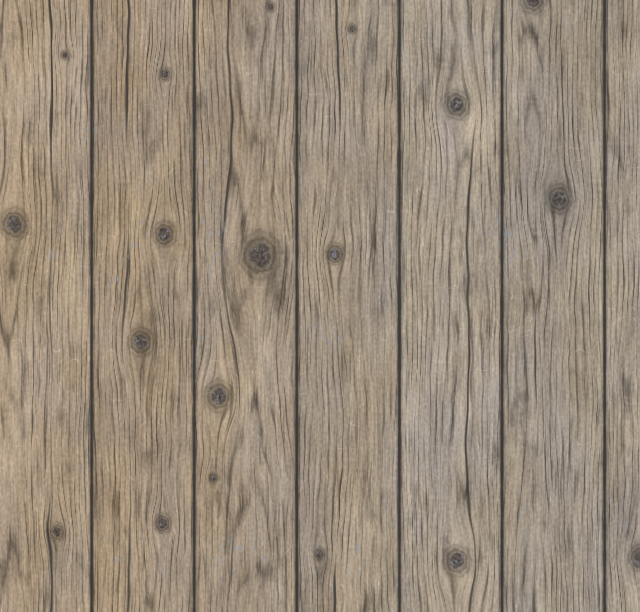
A Shadertoy shader for this texture:

```glsl
#define PITCH 0.1603
#define FIRST_SEAM 0.1432
#define GAP_HALF_WIDTH 0.0021
#define RINGS 20.0
#define RING_DEPTH 0.38
#define KNOT_ROWS 4
#define KNOT_CHANCE 0.82
#define KNOT_MAX 0.021
#define CRACK_WIDTH 0.012
#define PAINT_AMOUNT 0.55

const vec3 PALE_WOOD = vec3(0.755, 0.70, 0.615);
const vec3 DARK_WOOD = vec3(0.47, 0.42, 0.37);
const vec3 GREY_WOOD = vec3(0.635, 0.60, 0.57);
const vec3 WARM_TINT = vec3(1.03, 0.97, 0.89);
const vec3 KNOT_CORE = vec3(0.31, 0.285, 0.275);
const vec3 GAP_COLOR = vec3(0.24, 0.23, 0.22);
const vec3 OLD_PAINT = vec3(0.59, 0.62, 0.68);

vec2 hash2(vec2 p) {
    vec3 q = fract(p.xyx * vec3(0.1031, 0.1030, 0.0973));
    q += dot(q, q.yzx + 33.33);
    return fract((q.xx + q.yz) * q.zy);
}

float corner(vec2 cell, vec2 offset) {
    float angle = 6.2832 * hash2(cell).x;
    return dot(vec2(cos(angle), sin(angle)), offset);
}

// Gradient noise, roughly -1 to 1
float noise(vec2 p) {
    vec2 i = floor(p), f = p - i, e = vec2(1.0, 0.0);
    vec2 u = f * f * f * (f * (f * 6.0 - 15.0) + 10.0);
    float low = mix(corner(i, f), corner(i + e.xy, f - e.xy), u.x);
    float high = mix(corner(i + e.yx, f - e.yx), corner(i + e.xx, f - e.xx), u.x);
    return 1.4 * mix(low, high, u.y);
}

float fbm(vec2 p) {
    float sum = 0.0, amp = 0.6;
    for (int i = 0; i < 4; i++) {
        sum += amp * noise(p);
        p = p * 2.03 + 17.3;
        amp *= 0.55;
    }
    return sum;
}

// x: core, y: halo, z: rings in the halo, w: sideways push on the grain
vec4 knots(vec2 local, float id) {
    vec4 k = vec4(0.0);
    for (int i = 0; i < KNOT_ROWS; i++) {
        vec2 place = hash2(vec2(id * 7.0 + 43.0, float(i) * 13.0 + 5.0));
        vec2 kind = hash2(vec2(id * 11.0 + 71.0, float(i) * 5.0 + 29.0));
        if (kind.x > KNOT_CHANCE) continue;
        vec2 centre = vec2((place.x - 0.5) * 0.7 * PITCH,
                           (float(i) + 0.15 + 0.7 * place.y) / float(KNOT_ROWS));
        float radius = mix(0.005, KNOT_MAX, kind.y * kind.y);
        vec2 d = (local - centre) / radius;
        float r = length(d * vec2(1.0, 0.88)) + 0.25 * fbm(d * 1.3 + id * 9.0);
        float core = 1.0 - smoothstep(0.6, 1.0, r);
        float split = 1.0 - smoothstep(0.1, 0.35, r * abs(sin(2.5 * atan(d.y, d.x) + place.x)));
        float halo = 1.0 - smoothstep(0.9, 2.2, r);
        vec2 reach = d / vec2(2.4, 4.5);
        k.x = max(k.x, core * (0.75 + 0.25 * split));
        k.y = max(k.y, halo);
        k.z = max(k.z, halo * (0.5 + 0.5 * sin(r * 13.0)));
        k.w -= 0.8 * d.x * radius * exp(-dot(reach, reach));
    }
    return k;
}

void mainImage(out vec4 fragColor, in vec2 fragCoord) {
    vec2 p = fragCoord / iResolution.x;
    float px = 1.0 / iResolution.x;

    // Planks
    float s = (p.x - FIRST_SEAM) / PITCH + 1.0;
    float id = floor(s), across = s - id;
    vec2 seed = hash2(vec2(id * 3.0 + 19.0, 8.0));
    vec2 shift = seed * 60.0;
    vec4 knot = knots(vec2((across - 0.5) * PITCH, p.y), id);

    // Grain coordinate: wavy and pushed aside by knots
    float grain = across + knot.w / PITCH;
    grain += 0.045 * noise(vec2(grain * 2.5, p.y * 4.0) + shift);
    grain += 0.012 * noise(vec2(grain * 8.0, p.y * 19.0) + shift);

    // Fibres at several widths
    float streak = fbm(vec2(grain * 13.0, p.y * 4.0) + shift);
    float fibre = noise(vec2(grain * 38.0, p.y * 16.0) + shift.yx);
    float hair = noise(vec2(grain * 62.0, p.y * 45.0) + shift);
    float rough = noise(p * vec2(240.0, 170.0));

    // Growth rings of a tilted log, worn ragged and broken
    float depth = 0.14 + 0.26 * noise(vec2(p.y * 1.3, 3.7) + shift);
    float ring = length(vec2(grain - mix(0.2, 0.8, seed.x), depth)) * RINGS;
    ring += 0.6 * noise(vec2(grain * 5.0, p.y * 3.0) + shift.yx) + 0.1 * fibre + 0.06 * hair;
    float line = pow(0.5 + 0.5 * sin(6.2832 * ring + 0.7 * sin(6.2832 * ring)), 4.0);
    line *= smoothstep(-0.55, 0.5, fbm(vec2(grain * 8.0, p.y * 9.0) + shift));
    line *= 1.0 - 0.8 * knot.y;

    // Tone, blotches and weathering
    float blotch = fbm(p * vec2(9.0, 5.0) + shift);
    float tone = 0.65 + 0.27 * streak + 0.2 * fibre + 0.17 * hair + 0.17 * rough + 0.28 * blotch;
    vec3 color = mix(DARK_WOOD, PALE_WOOD, clamp(tone, -0.25, 1.15));
    float grey = smoothstep(-0.45, 0.5, fbm(p * vec2(11.0, 4.0) + shift.yx + 5.0));
    color = mix(color, GREY_WOOD * (0.71 + 0.44 * tone), 0.75 * grey);
    color *= mix(WARM_TINT, vec3(1.0), clamp(p.x * 1.4 + 0.4 * seed.y - 0.1, 0.0, 1.0));
    color *= 0.98 + 0.06 * seed.y;
    color *= 1.0 - RING_DEPTH * line;
    float stain = smoothstep(0.2, 0.8, fbm(p * vec2(24.0, 9.0) + 31.0));
    color *= 1.0 - 0.3 * stain;

    // Dark pores and a few loose pale splinters
    float pore = smoothstep(0.35, 0.75, noise(vec2(grain * 30.0, p.y * 11.0) + shift + 40.0));
    color *= 1.0 - 0.22 * pore;
    vec2 slanted = vec2(p.x + 0.25 * noise(p * 14.0) * p.y, p.y);
    color += 0.07 * smoothstep(0.5, 0.8, noise(slanted * vec2(230.0, 60.0)));

    // Drying cracks along the grain
    float open = smoothstep(-0.25, 0.3, noise(vec2(p.y * 3.5, 1.3) + shift));
    float offCrack = abs(grain + 0.006 * fibre - mix(0.3, 0.7, seed.y));
    float soft = 0.8 * px / PITCH;
    float crack = open * (1.0 - smoothstep(0.0, CRACK_WIDTH * open + soft, offCrack));
    color = mix(color, GAP_COLOR, 0.9 * crack);

    // Knots
    color *= 1.0 - 0.2 * knot.y - 0.16 * knot.z;
    color = mix(color, KNOT_CORE * (1.0 + 0.3 * rough), 0.9 * knot.x);

    // Remains of paint
    float fleck = smoothstep(0.3, 0.6, noise(p * vec2(170.0, 55.0) + 7.0));
    fleck *= smoothstep(0.3, 0.65, noise(p * vec2(14.0, 6.0) + 12.0));
    float knotPaint = knot.x * smoothstep(0.05, 0.4, fbm(p * 110.0 + 3.0));
    color = mix(color, OLD_PAINT, PAINT_AMOUNT * max(fleck, knotPaint));

    // Gaps with worn, shaded edges
    float edge = min(across, 1.0 - across) * PITCH;
    edge += 0.0009 * fbm(vec2(round(s) * 9.1, p.y * 30.0));
    color *= mix(0.8, 1.0, smoothstep(GAP_HALF_WIDTH, 0.007, edge));
    float gap = 1.0 - smoothstep(GAP_HALF_WIDTH - px, GAP_HALF_WIDTH + px, edge);
    color = mix(color, GAP_COLOR, gap);

    fragColor = vec4(clamp(color, 0.0, 1.0), 1.0);
}
```
